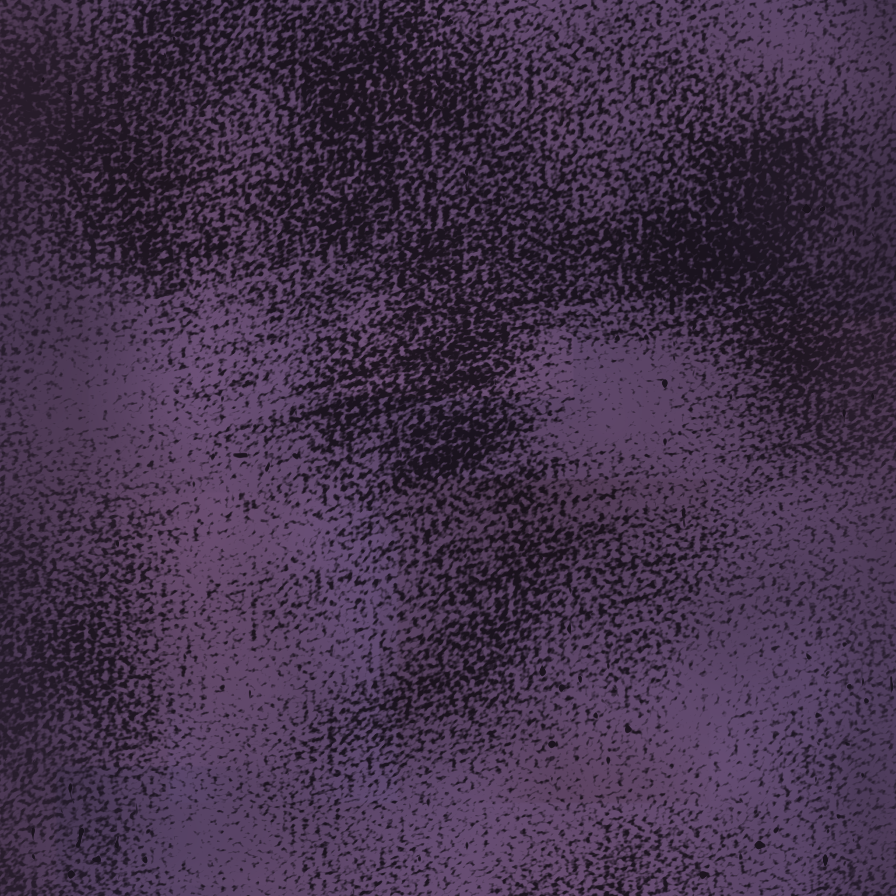
A WebGL 2 fragment shader for this texture:

```glsl
#version 300 es
precision highp float;
// Worn plum-coloured plaster: dark stippled grain eats into a violet paint layer.
// Gradient noise sets the wear, brushed streaks and woven threads shift the grain
// threshold, and faint overlapping rectangles tint the paint.

#define GRAIN_SCALE 170.0
#define GRAIN_GAIN 1.15
#define WEAR_SCALE 3.2
#define WEAR_GAIN 0.75
#define STREAK_GAIN 0.48
#define STREAK_SLOPE 0.24
#define WEAVE_GAIN 0.34
#define INK_DEPTH 0.84
#define PATCH_COUNT 9
#define PATCH_TINT 0.13
#define INK vec3(0.055, 0.038, 0.062)
#define PAINT vec3(0.405, 0.302, 0.452)

uniform vec2 u_resolution;
out vec4 fragColor;

uint scramble(uint n) {
    n = (n ^ 61u) ^ (n >> 16);
    n *= 9u;
    n ^= n >> 4;
    n *= 668265261u;
    return n ^ (n >> 15);
}

float hash(vec2 cell) {
    uvec2 c = uvec2(ivec2(cell));
    return float(scramble(c.x + scramble(c.y)) & 65535u) / 65535.0;
}

float corner(vec2 cell, vec2 offset) {
    float angle = 6.28318 * hash(cell);
    return dot(vec2(cos(angle), sin(angle)), offset);
}

// Gradient noise, about -0.7 to 0.7
float noise(vec2 p) {
    vec2 i = floor(p), f = p - i;
    vec2 u = f * f * f * (f * (f * 6.0 - 15.0) + 10.0);
    vec2 e = vec2(1.0, 0.0);
    float low = mix(corner(i, f), corner(i + e, f - e), u.x);
    float high = mix(corner(i + e.yx, f - e.yx), corner(i + 1.0, f - 1.0), u.x);
    return mix(low, high, u.y);
}

float fbm(vec2 p) {
    float sum = 0.0, gain = 1.0;
    for (int k = 0; k < 4; k++) {
        sum += gain * noise(p);
        p = mat2(1.6, 1.2, -1.2, 1.6) * p + 17.3;
        gain *= 0.5;
    }
    return sum;
}

// Soft elliptical bump, 1 at its centre
float bump(vec2 p, vec2 centre, vec2 radius) {
    vec2 d = (p - centre) / radius;
    return exp(-dot(d, d));
}

// Sum of hashed rectangles: x is brightness, y is the violet-to-rose shift
vec2 patches(vec2 p) {
    vec2 sum = vec2(0.0);
    for (int k = 0; k < PATCH_COUNT; k++) {
        float id = float(k) + 3.0;
        vec2 centre = vec2(hash(vec2(id, 1.0)), hash(vec2(id, 2.0)));
        vec2 halfSize = 0.09 + 0.14 * vec2(hash(vec2(id, 3.0)), hash(vec2(id, 4.0)));
        vec2 d = halfSize - abs(p - centre);
        vec2 edge = smoothstep(-0.0015, 0.0015, d);
        float fade = smoothstep(-0.3, 0.35, noise(p * 4.0 + id * 7.1));
        vec2 shift = vec2(hash(vec2(id, 5.0)), hash(vec2(id, 6.0))) - 0.5;
        sum += edge.x * edge.y * fade * shift * 2.0;
    }
    return sum;
}

void main() {
    vec2 p = gl_FragCoord.xy / u_resolution;

    // Brush direction: rises gently to the right and bends
    float bend = STREAK_SLOPE * p.x + 0.05 * noise(p * 2.3 + 4.0);
    vec2 brush = vec2(p.x, p.y - bend);

    // Broad wear: cloudy, heaviest above the middle, thin at the lower right
    float wear = WEAR_GAIN * fbm(p * WEAR_SCALE + 11.7) - 0.07;
    wear += 0.36 * bump(p, vec2(0.40, 0.70), vec2(0.36, 0.15));
    wear += 0.24 * bump(p, vec2(0.80, 0.83), vec2(0.16, 0.12));
    wear -= 0.30 * bump(p, vec2(0.68, 0.10), vec2(0.34, 0.20));

    // Long streaks across the middle band
    float band = bump(p, vec2(0.48, 0.52), vec2(0.50, 0.27));
    float streak = noise(brush * vec2(5.0, 62.0)) + 0.7 * noise(brush * vec2(9.0, 125.0) + 31.0);
    wear += STREAK_GAIN * band * streak;

    // Crossed threads, strongest toward the left
    float cloth = smoothstep(0.75, 0.1, p.x + 0.5 * noise(p * 3.0 + 2.0));
    float threads = noise(p * vec2(150.0, 13.0)) + 0.6 * noise(p * vec2(16.0, 150.0) + 50.0);
    wear += WEAVE_GAIN * (0.2 + 0.8 * cloth) * threads;

    // Fine stipple, slightly drawn out along the brush
    vec2 g = brush * vec2(0.82, 1.0) * GRAIN_SCALE;
    float grain = GRAIN_GAIN * (noise(g) + 0.5 * noise(g * 1.83 + 90.0));
    float ink = smoothstep(-0.33, 0.47, grain + wear);
    float border = smoothstep(0.25, 0.5, abs(p.x - 0.5) + 0.15 * noise(p * 5.0));
    ink = mix(ink, 0.48, 0.42 * border);

    // Sparse larger drops
    float drops = noise(p * vec2(95.0, 62.0) + 8.0) + 0.35 * noise(p * 7.0 + 23.0);
    ink = max(ink, smoothstep(0.50, 0.62, drops));

    // Paint level and tint
    vec2 tile = patches(p);
    float level = 0.93 + 0.17 * fbm(p * 2.4 + 41.0) - 0.10 * border + PATCH_TINT * tile.x;
    vec3 color = mix(INK, PAINT, level * (1.0 - INK_DEPTH * ink));
    float hue = 0.6 * tile.y + 0.5 * noise(p * 2.7 + 63.0);
    color *= 1.0 + PATCH_TINT * hue * vec3(0.8, -0.1, -0.7);
    fragColor = vec4(clamp(color, 0.0, 1.0), 1.0);
}
```
